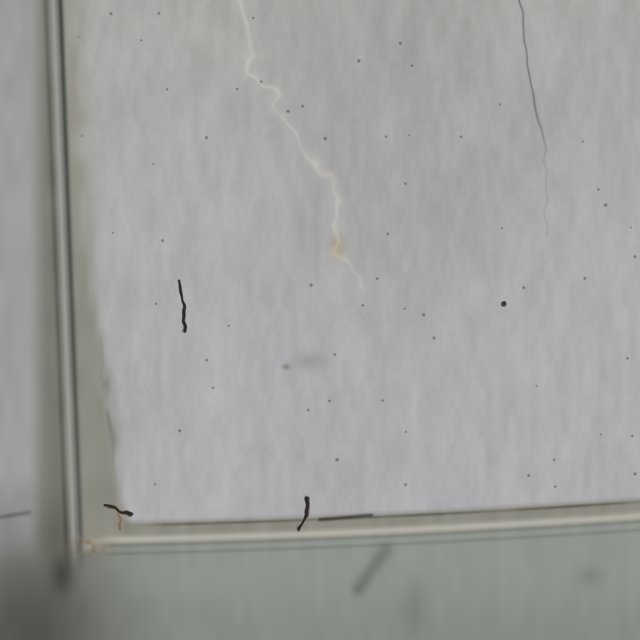
Write a Shadertoy shader that draws this texture.

```glsl
// A weathered pale panel set in a grey-green frame, with a soft glass pane below.
// Frame bands are offsets from two gently bent lines; veins, cracks and twigs are
// warped polylines; the mottled surface is stretched value noise.

const vec3 PANEL = vec3(0.675, 0.675, 0.682);
const vec3 PANEL_WARM = vec3(0.655, 0.655, 0.645);
const vec3 FRAME = vec3(0.545, 0.540, 0.500);
const vec3 SIDE_PANE = vec3(0.605, 0.615, 0.605);
const vec3 SIDE_EDGE = vec3(0.475, 0.480, 0.445);
const vec3 GLASS = vec3(0.560, 0.580, 0.555);
const vec3 GLASS_DARK = vec3(0.350, 0.360, 0.330);
const vec3 HIGHLIGHT = vec3(0.720, 0.710, 0.670);
const vec3 GROOVE = vec3(0.250, 0.260, 0.250);
const vec3 VEIN = vec3(0.765, 0.750, 0.720);
const vec3 TWIG = vec3(0.130, 0.105, 0.085);
const vec3 RUST = vec3(0.480, 0.340, 0.190);
const float MOTTLE = 0.075;
const float SPECK_CELLS = 26.0;
const float SPECK_CHANCE = 0.13;

// Polyline points: vein 0-9, crack 10-13, three twigs 14-16, 17-19, 20-22
const vec2[23] PATH = vec2[23](
    vec2(.378, .993), vec2(.391, .922), vec2(.384, .883), vec2(.423, .863), vec2(.462, .785),
    vec2(.488, .753), vec2(.521, .707), vec2(.527, .613), vec2(.553, .570), vec2(.563, .544),
    vec2(.812, 1.01), vec2(.823, .909), vec2(.852, .766), vec2(.853, .635),
    vec2(.281, .563), vec2(.289, .505), vec2(.287, .484),
    vec2(.163, .209), vec2(.182, .204), vec2(.204, .195),
    vec2(.479, .223), vec2(.480, .193), vec2(.465, .174));

float hash(vec2 p) {
    vec3 q = fract(vec3(p.xyx) * 0.1031);
    q += dot(q, q.yzx + 33.33);
    return fract((q.x + q.y) * q.z);
}

float noise(vec2 p) {
    vec2 i = floor(p), f = fract(p);
    f = f * f * (3.0 - 2.0 * f);
    return mix(mix(hash(i), hash(i + vec2(1, 0)), f.x),
               mix(hash(i + vec2(0, 1)), hash(i + vec2(1, 1)), f.x), f.y);
}

float segment(vec2 p, vec2 a, vec2 b) {
    vec2 d = b - a;
    return length(p - a - d * clamp(dot(p - a, d) / dot(d, d), 0.0, 1.0));
}

float polyline(vec2 p, int first, int last) {
    float d = 1.0;
    for (int i = first; i < last; i++) d = min(d, segment(p, PATH[i], PATH[i + 1]));
    return d;
}

// Soft band of half-width w around zero
float band(float d, float w) { return exp(-d * d / (w * w)); }

// Soft elliptical spot
float spot(vec2 p, vec2 c, vec2 r) { p = (p - c) / r; return exp(-dot(p, p)); }

float stroke(float d, float w, float px) { return 1.0 - smoothstep(w - px, w + px, d); }

vec3 panelSurface(vec2 p) {
    float streaks = noise(p * vec2(85, 24)) * 0.45 + noise(p * vec2(34, 11) + 7.0) * 0.30
                  + noise(p * vec2(190, 90)) * 0.25 - 0.5;
    float clouds = noise(p * vec2(6, 5) + 3.0) - 0.5;
    vec3 c = mix(PANEL, PANEL_WARM, smoothstep(0.45, 1.0, p.y));
    c += streaks * MOTTLE + clouds * 0.025;
    c -= 0.025 * spot(p, vec2(.68, .75), vec2(.15, .25));

    // Pale vein with patchy halo
    vec2 warp = vec2(noise(p * 48.0), noise(p * 48.0 + 19.0)) - 0.5;
    float d = polyline(p + warp * 0.022, 0, 9);
    float patchy = 0.3 + 0.7 * noise(p * 28.0 + 5.0);
    c = mix(c, VEIN, patchy * (0.65 * band(d, 0.0035) + 0.3 * band(d, 0.013)));
    c = mix(c, VEIN, 0.4 * noise(p * 40.0) * spot(p, vec2(.325, .94), vec2(.05, .03)));

    // Fading crack, stains and smudges
    d = polyline(p + warp * 0.005, 10, 13);
    c -= band(d, 0.0018) * mix(0.04, 0.17, smoothstep(0.72, 0.85, p.y));
    c -= vec3(.03, .055, .12) * spot(p, vec2(.526, .613), vec2(.012, .018));
    c -= 0.08 * spot(p, vec2(.484, .436), vec2(.020, .014));
    c -= vec3(.15, .15, .2) * spot(p, vec2(.447, .427), vec2(.006, .004));
    return c;
}

float specks(vec2 p, float px) {
    vec2 id = floor(p * SPECK_CELLS);
    vec2 at = (id + 0.2 + 0.6 * vec2(hash(id + 3.0), hash(id + 71.0))) / SPECK_CELLS;
    float size = mix(0.0012, 0.0026, hash(id + 29.0));
    return step(hash(id), SPECK_CHANCE) * stroke(length(p - at), size, px);
}

void mainImage(out vec4 fragColor, in vec2 fragCoord) {
    vec2 p = fragCoord / iResolution.xy;
    float px = 1.0 / iResolution.y, drop = 1.0 - p.y;
    float g = p.x - (0.094 + 0.038 * drop);                    // offset from the upright groove
    float h = p.y - (0.178 + 0.010 * p.x + 0.030 * p.x * p.x); // offset from the panel's foot
    float edge = p.x - (0.130 + 0.020 * drop + 0.080 * drop * drop);
    float grain = noise(p * vec2(70, 22)) - 0.5;

    // Panel within its worn frame
    vec3 frame = FRAME + 0.05 * smoothstep(0.3, 1.0, p.y) + grain * 0.04;
    float soft = mix(0.014, 0.032, p.y);
    float inside = smoothstep(-soft, soft * 0.6, edge + grain * 0.012) * smoothstep(-0.004, 0.010, h);
    vec3 col = mix(frame, panelSurface(p), inside);
    col -= 0.10 * band(edge + 0.007 + grain * 0.01, 0.004) * band(p.y - 0.36, 0.12) * noise(p * 60.0);
    col -= 0.17 * band(h + 0.002, 0.0025) * smoothstep(0.18, 0.3, p.x) * (0.35 + 0.65 * noise(p * 18.0));
    col = mix(col, TWIG, 0.55 * band(segment(p, vec2(.50, .188), vec2(.58, .195)), 0.003));

    // Sill and lower glass
    vec3 glass = mix(GLASS, GLASS_DARK, spot(p, vec2(.045, .03), vec2(.13, .17)));
    glass += grain * 0.02 - 0.035 * smoothstep(0.12, 0.0, p.y);
    glass -= 0.10 * band(segment(p, vec2(.602, .140), vec2(.560, .080)), 0.011);
    glass -= 0.06 * (spot(p, vec2(.647, .045), vec2(.016, .04)) + spot(p, vec2(.922, .10), vec2(.018, .015)));
    col = mix(col, glass, smoothstep(-0.026, -0.034, h));
    float sill = smoothstep(0.12, 0.20, p.x);
    col = mix(col, HIGHLIGHT, 0.85 * sill * band(h + 0.024, 0.006));
    col -= 0.07 * sill * (band(h + 0.033, 0.003) + 0.8 * band(h + 0.046, 0.003));

    // Side pane and upright groove
    float above = smoothstep(0.10, 0.17, p.y);
    vec3 side = mix(SIDE_PANE, SIDE_EDGE, smoothstep(0.043, 0.078, p.x + grain * 0.006));
    side += grain * 0.04 - 0.10 * smoothstep(0.28, 0.12, p.y);
    side -= 0.12 * band(segment(p, vec2(0, .192), vec2(.045, .199)), 0.004);
    col = mix(col, mix(glass, side, above), smoothstep(-0.002, -0.008, g));
    col -= 0.09 * above * band(g + 0.023, 0.004);
    col = mix(col, vec3(.62, .63, .62), 0.8 * above * band(g + 0.011, 0.005));
    col = mix(col, GROOVE, above * mix(0.55, 0.9, p.y) * band(g, 0.0045));

    // Corner grime
    float grime = spot(p, vec2(.145, .148), vec2(.03, .014));
    col = mix(col, mix(RUST, HIGHLIGHT, noise(p * 130.0)), 0.85 * grime * noise(p * 75.0 + 9.0));
    col -= 0.13 * spot(p, vec2(.098, .105), vec2(.018, .03));

    // Twigs, stem, scattered specks
    vec2 q = p + (vec2(noise(p * 90.0), noise(p * 90.0 + 31.0)) - 0.5) * 0.006;
    float twigs = min(polyline(q, 14, 16), min(polyline(q, 17, 19), polyline(q, 20, 22)));
    col = mix(col, RUST, 0.6 * stroke(segment(q, vec2(.184, .202), vec2(.190, .174)), 0.002, px));
    col = mix(col, TWIG, 0.9 * stroke(twigs, 0.0014 + 0.0018 * noise(p * 55.0), px));
    col = mix(col, TWIG, 0.75 * stroke(length(p - vec2(.787, .525)), 0.0042, px));
    col = mix(col, TWIG, 0.38 * inside * specks(p, px));
    fragColor = vec4(clamp(col, 0.0, 1.0), 1.0);
}
```
